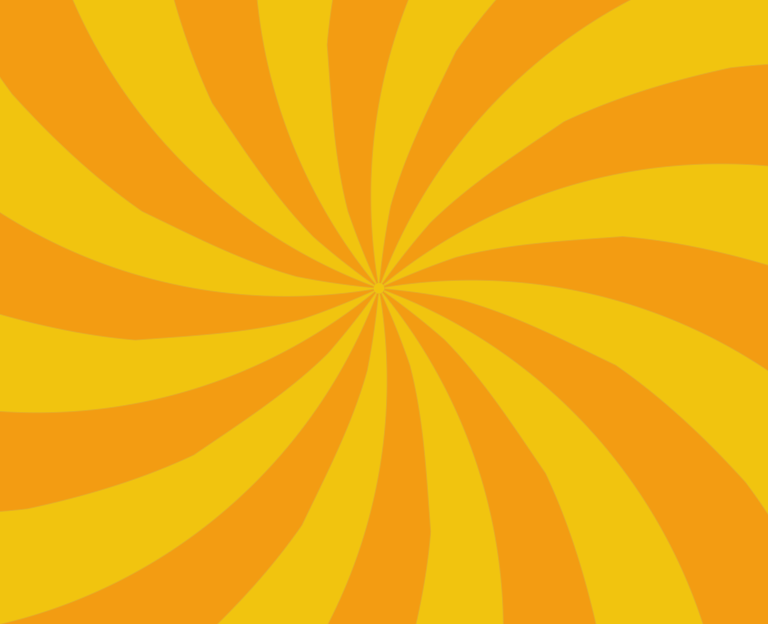
This background is drawn by a WebGL 1 fragment shader. Its source:

```glsl
precision highp float;

uniform vec2 u_resolution;

// Lengths are in canvas heights, angles in degrees.
const vec3 ORANGE = vec3(0.953, 0.612, 0.071);
const vec3 YELLOW = vec3(0.945, 0.769, 0.059);
const vec3 SEAM = vec3(0.895, 0.680, 0.155);
const vec2 CENTER = vec2(0.4934, 0.538);   // fraction of the canvas
const float ARM_COUNT = 12.0;
const float HUB_RADIUS = 0.009;
const float SEAM_WIDTH = 0.0016;
const float ARC_ANGLE = 100.0;             // smooth edge at the hub
const float ARC_BEND = 0.5866;             // 1 / circle diameter
const float KINK_INNER_ANGLE = 85.0;       // kinked edge at the hub
const float KINK_ANGLE = 81.9;             // kinked edge at its first joint
const float KINK_START = 0.133;            // radius of the first joint
const float KINK_STEP = 0.266;             // radius between joints
const float KINK_TURN = 9.9;               // turn between joints
const float KINK_BOW = 1.2;                // bow of the first piece
const float SPIRAL_SLOPE = 0.626;          // mean turn, radians per height

// Edge that follows a circle through the hub.
float smoothEdge(float r) {
  return ARC_ANGLE - degrees(asin(min(r * ARC_BEND, 1.0)));
}

// Edge made of bowed pieces that meet at evenly spaced radii.
float kinkedEdge(float r) {
  if (r < KINK_START) return mix(KINK_INNER_ANGLE, KINK_ANGLE, r / KINK_START);
  float t = (r - KINK_START) / KINK_STEP;
  float s = fract(t);
  float bow = KINK_BOW * 4.0 * s * (1.0 - s) / (1.0 + 2.0 * floor(t));
  return KINK_ANGLE - KINK_TURN * t - bow;
}

// Signed distance to the yellow arms, positive inside.
float armDistance(vec2 p) {
  float r = length(p);
  float angle = degrees(atan(p.y, p.x + 1e-6));
  float outer = smoothEdge(r);
  float inner = kinkedEdge(r);
  float period = 360.0 / ARM_COUNT;
  float offset = mod(angle - 0.5 * (outer + inner) + 0.5 * period, period) - 0.5 * period;
  float arc = radians(0.5 * (outer - inner) - abs(offset)) * r;
  float slope = r * SPIRAL_SLOPE;
  return arc / sqrt(1.0 + slope * slope);
}

void main() {
  vec2 p = (gl_FragCoord.xy - CENTER * u_resolution) / u_resolution.y;
  float pixel = 1.0 / u_resolution.y;

  // Arms joined with the hub disc
  float d = max(armDistance(p), HUB_RADIUS - length(p));
  vec3 color = mix(ORANGE, YELLOW, smoothstep(-0.5 * pixel, 0.5 * pixel, d));

  // Thin dull seam along each edge
  float reach = 0.5 * SEAM_WIDTH + 0.5 * pixel;
  float seam = clamp((reach - abs(d)) / pixel, 0.0, 1.0);
  color = mix(color, SEAM, 0.8 * seam);

  gl_FragColor = vec4(color, 1.0);
}
```
